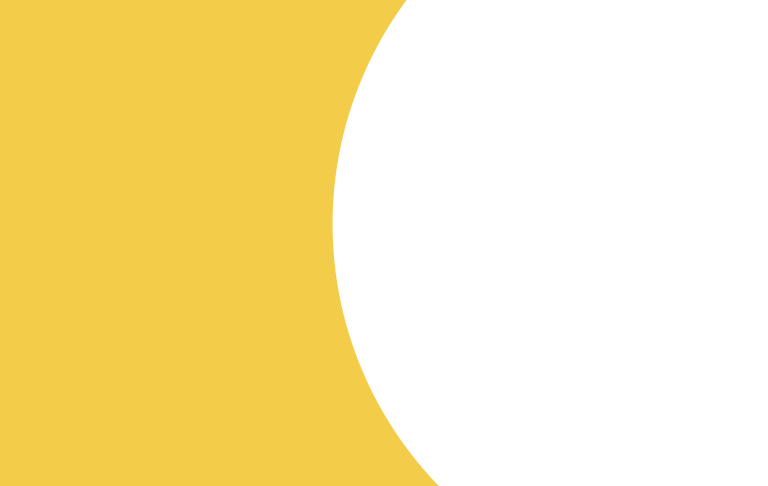
A Shadertoy shader for this background:

```glsl
// A flat golden field on the left, cut by one large white disc that runs
// off the top, bottom and right edges. The disc is a signed distance
// function in units of the canvas height, smoothed over one pixel.

#define GOLD        vec3(0.953, 0.800, 0.290)
#define WHITE       vec3(1.0)
#define DISC_CENTER vec2(1.458, 0.539)
#define DISC_RADIUS 0.7737

float discDistance(vec2 point, vec2 center, float radius) {
    return length(point - center) - radius;
}

void mainImage(out vec4 fragColor, in vec2 fragCoord) {
    // Height runs from 0 to 1; width follows the aspect ratio
    vec2 point = fragCoord / iResolution.y;
    float pixel = 1.0 / iResolution.y;

    // Antialiased coverage of the disc
    float edge = discDistance(point, DISC_CENTER, DISC_RADIUS);
    float coverage = clamp(0.5 - edge / pixel, 0.0, 1.0);

    fragColor = vec4(mix(GOLD, WHITE, coverage), 1.0);
}
```
